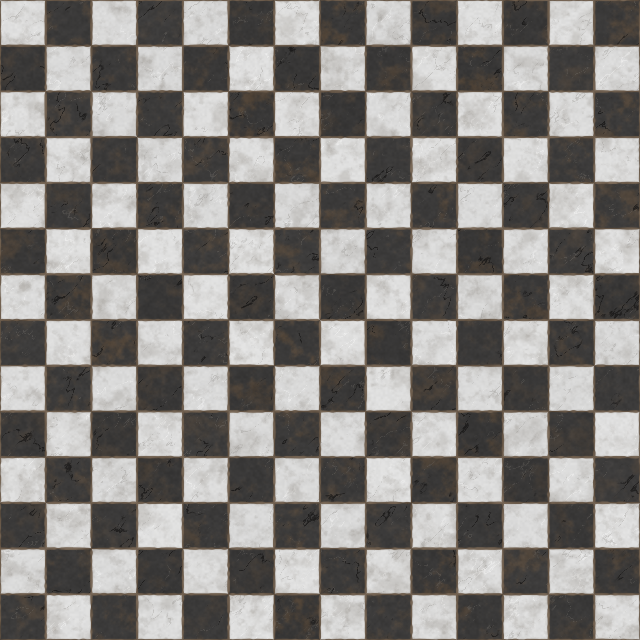
A three.js fragment shader for this texture:

```glsl
varying vec2 vUv;

const float TILES = 14.0;
const float STONE_PERIOD = 32.0;

const vec3 WHITE_STONE = vec3(0.865, 0.865, 0.863);
const vec3 WHITE_STAIN = vec3(0.725, 0.715, 0.700);
const vec3 DARK_STONE = vec3(0.228, 0.224, 0.222);
const vec3 DARK_RUST = vec3(0.315, 0.265, 0.215);
const vec3 DARK_CRACK = vec3(0.095, 0.090, 0.088);
const vec3 PALE_VEIN = vec3(0.430, 0.415, 0.395);
const vec3 GROUT_DEEP = vec3(0.320, 0.260, 0.200);
const vec3 GROUT_PALE = vec3(0.500, 0.430, 0.360);

float hash(vec2 p) {
  return fract(sin(dot(p, vec2(127.1, 311.7))) * 43758.5453);
}

// Value noise that wraps after a whole number of cells
float noise(vec2 p, float period) {
  vec2 i = floor(p);
  vec2 f = fract(p);
  f = f * f * (3.0 - 2.0 * f);
  vec2 a = mod(i, period);
  vec2 b = mod(i + 1.0, period);
  return mix(mix(hash(a), hash(vec2(b.x, a.y)), f.x),
             mix(hash(vec2(a.x, b.y)), hash(b), f.x), f.y);
}

float fbm(vec2 p, float period) {
  float sum = 0.0;
  float gain = 0.5;
  for (int i = 0; i < 5; i++) {
    sum += gain * noise(p, period);
    p *= 2.0;
    period *= 2.0;
    gain *= 0.5;
  }
  return sum / 0.96875;
}

// Broken thin lines that lean along the rising diagonal
float veins(vec2 local, vec2 offset, float width, float rarity) {
  vec2 along = vec2((local.x - local.y) * 2.2, (local.x + local.y) * 0.9);
  float ridge = abs(fbm(along + offset, STONE_PERIOD) - 0.5);
  float patches = fbm(local * 2.5 + offset.yx, STONE_PERIOD);
  return (1.0 - smoothstep(0.0, width, ridge)) * smoothstep(rarity, rarity + 0.14, patches);
}

vec3 whiteStone(vec2 local, vec2 offset) {
  float cloud = fbm(local * 3.0 + offset, STONE_PERIOD);
  float mottle = fbm(local * 7.0 + offset.yx, STONE_PERIOD);
  float stain = smoothstep(0.42, 0.80, cloud) * 0.60 + smoothstep(0.50, 0.85, mottle) * 0.45;
  vec3 color = mix(WHITE_STONE, WHITE_STAIN, stain);
  color = mix(color, WHITE_STAIN * 0.88, 0.45 * veins(local, offset + 5.0, 0.018, 0.50));
  return color + 0.05 * veins(local, offset + 11.0, 0.020, 0.48);
}

vec3 darkStone(vec2 local, vec2 offset, float rustiness) {
  float cloud = fbm(local * 3.0 + offset, STONE_PERIOD);
  float mottle = fbm(local * 7.0 + offset.yx, STONE_PERIOD);
  float rust = smoothstep(0.44, 0.76, 0.6 * cloud + 0.4 * mottle);
  vec3 color = mix(DARK_STONE, DARK_RUST, rust * mix(0.35, 1.0, rustiness));
  color *= 0.90 + 0.20 * mottle;
  color = mix(color, DARK_CRACK, 0.80 * veins(local, offset + 5.0, 0.024, 0.50));
  return mix(color, PALE_VEIN, 0.40 * veins(local, offset + 11.0, 0.013, 0.50));
}

// Distance to the nearest tile side
float sideDistance(vec2 local) {
  vec2 d = 0.5 - abs(local - 0.5);
  return min(d.x, d.y);
}

void main() {
  vec2 grid = vUv * TILES;
  vec2 id = mod(floor(grid), TILES);
  vec2 local = fract(grid);
  float isWhite = mod(id.x + id.y, 2.0);

  // Every tile is cut from another part of the stone
  vec2 offset = STONE_PERIOD * vec2(hash(id + 3.7), hash(id + 19.3));
  float tone = hash(id + 41.9) - 0.5;
  vec3 color = isWhite > 0.5
    ? whiteStone(local, offset)
    : darkStone(local, offset, hash(id + 67.1));
  color *= 1.0 + tone * mix(0.10, 0.035, isWhite);

  // Fine surface grain
  float grain = noise(grid * 20.0, TILES * 20.0) - 0.5;
  color += grain * mix(0.022, 0.035, isWhite);

  // Chipped sides and brown grout
  float chip = noise(grid * 11.0, TILES * 11.0);
  float wear = noise(grid * 5.0 + 0.5, TILES * 5.0);
  float side = sideDistance(local) - 0.020 * (chip - 0.5);
  float grime = 1.0 - smoothstep(0.005, 0.060, side);
  color = mix(color, mix(color * 0.85, GROUT_PALE, 0.30), grime * (0.25 + 0.35 * wear));
  vec3 grout = mix(GROUT_DEEP, GROUT_PALE, 0.6 * wear + 0.4 * chip);
  float joint = 1.0 - smoothstep(0.008, 0.034, side);
  color = mix(color, grout, joint * 0.95);

  gl_FragColor = vec4(color, 1.0);
}
```
